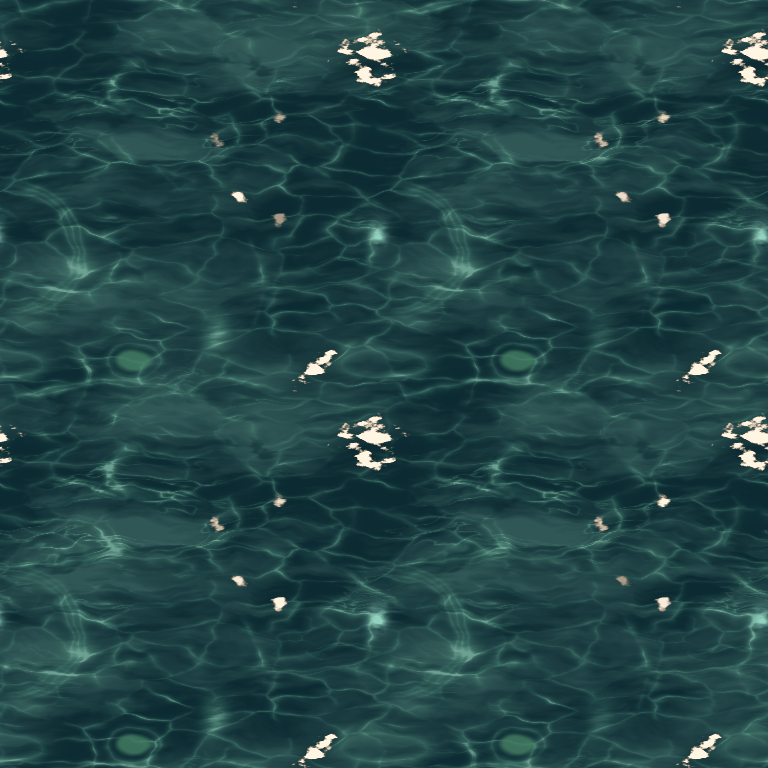
Give the GLSL for this texture, as a Shadertoy shader.

```glsl
// Dark teal sea surface seen at a slant: a square swell tile repeated 2 x 2.
// Warped wrapping noise and cell facets give the water, cell borders and ellipses the
// light filaments, broken ellipses the sun glints; each copy varies a little.
const vec2 REPEATS = vec2(2.0);
const float TAU = 6.28319;
const vec3 ABYSS = vec3(0.045, 0.165, 0.195);
const vec3 HAZE = vec3(0.175, 0.320, 0.320);
const vec3 FILAMENT = vec3(0.27, 0.48, 0.43);
const vec3 FOAM = vec3(0.46, 0.66, 0.60);
const vec3 MOSS = vec3(0.27, 0.50, 0.39);
const vec3 SUN = vec3(1.0, 0.96, 0.89);
const vec3 EMBER = vec3(0.62, 0.55, 0.47);  // warm rim of the glints
const vec2 WARP = vec2(0.085, 0.036);       // filament bending, in tiles
const float LINE_WIDTH = 0.006;             // filament width, in tiles
const int SPARKLES = 4;                     // small glints per tile
// Anchors of the large parts, in tile units
const vec2 SPARKLE_CORNER = vec2(0.55, 0.36), SPARKLE_SPAN = vec2(0.22, 0.36);
const vec2 ARC_CENTRE = vec2(0.02, 0.35), ARC_RADII = vec2(0.19, 0.17);
const vec2 KNOT = vec2(0.21, 0.31), PLUME = vec2(0.56, 0.13);
const vec2 LENS = vec2(0.0, 0.05), MOSS_PATCH = vec2(0.34, 0.06);
const vec2 GLINT = vec2(0.97, 0.87), STREAK = vec2(0.825, 0.045), SHEEN = vec2(0.985, 0.39);

// Integer hash of a lattice cell to two values in 0..1
vec2 hash2(vec2 cell) {
    uvec2 v = uvec2(ivec2(cell)) * 1664525u + 1013904223u;
    v.x += v.y * 1664525u;  v.y += v.x * 1664525u;
    v ^= v >> 16u;
    v.x += v.y * 1664525u;  v.y += v.x * 1664525u;
    v ^= v >> 16u;
    return vec2(v & 0xffffu) / 65535.0;
}
// Gradient noise that wraps after "period" cells
float corner(vec2 cell, vec2 f, vec2 o, vec2 period) {
    return dot(hash2(mod(cell + o, period)) * 2.0 - 1.0, f - o);
}
float noise(vec2 p, vec2 period) {
    vec2 i = floor(p), f = p - i, u = f * f * (3.0 - 2.0 * f);
    float low = mix(corner(i, f, vec2(0, 0), period), corner(i, f, vec2(1, 0), period), u.x);
    float high = mix(corner(i, f, vec2(0, 1), period), corner(i, f, vec2(1, 1), period), u.x);
    return mix(low, high, u.y);
}
float fbm(vec2 p, vec2 freq) {
    float sum = 0.0;
    for (float amp = 1.0; amp > 0.1; amp *= 0.5, freq *= 2.0) sum += amp * noise(p * freq, freq);
    return sum;
}
// Wrapping cells: x = glowing border, y = facet shade that fades at the border
vec2 net(vec2 p, vec2 cells, float width) {
    vec2 x = p * cells, base = floor(x);
    float near = 9.0, second = 9.0, shade = 0.0;
    for (int k = 0; k < 9; k++) {
        vec2 cell = base + vec2(k % 3 - 1, k / 3 - 1), h = hash2(mod(cell, cells) + 57.0);
        float d = length(x - cell - h);
        second = min(second, max(near, d));
        if (d < near) { near = d; shade = fract(7.0 * h.x + 3.0 * h.y) - 0.5; }
    }
    float gap = second - near;
    return vec2(exp(-gap / width), shade * (1.0 - exp(-gap / 0.08)));
}
// Shapes around the nearest copy of an anchor
vec2 offsetTo(vec2 p, vec2 anchor) { return p - anchor - round(p - anchor); }
float copyFade(vec2 p, vec2 anchor, float seed) {
    return mix(0.4, 1.0, hash2(mod(round(p - anchor), REPEATS) + seed).x);
}
float blob(vec2 d, vec2 radii) { d /= radii; return exp(-dot(d, d)); }
float ring(vec2 d, vec2 radii) {
    return exp(-abs(length(d / radii) - 1.0) * min(radii.x, radii.y) / LINE_WIDTH);
}
float glint(vec2 d, vec2 radii, float rough) {
    return 1.0 - smoothstep(0.4, 1.15, length(d / radii) + rough);
}

void mainImage(out vec4 fragColor, in vec2 fragCoord) {
    vec2 uv = fragCoord / iResolution.xy, p = uv * REPEATS;
    float variation = fbm(uv, vec2(3, 5));
    vec2 bend = vec2(fbm(p, vec2(3, 6)), fbm(p + 0.37, vec2(4, 7)));
    vec2 jitter = vec2(noise(p * vec2(14, 26), vec2(14, 26)), noise(p * vec2(17, 23), vec2(17, 23)));
    vec2 q = p + WARP * (bend + 0.35 * variation + 0.3 * jitter);
    vec2 soft = p + WARP * (0.4 * bend + 0.2 * jitter);
    // Water body: swell, facets and flat ripples, choppier in one band
    float chop = 0.5 + 0.5 * cos(TAU * (p.y - 0.68));
    float ripple = fbm(q + 0.19, vec2(4, 18)), fine = fbm(q + 0.43, vec2(11, 46));
    vec2 wide = net(q, vec2(3, 8), 0.055), small = net(q + 0.13, vec2(6, 16), 0.08);
    float tone = 0.40 + 1.05 * fbm(q, vec2(2, 5)) + 0.6 * variation + 0.5 * wide.y
               + 0.3 * small.y + (0.4 + 0.5 * chop) * ripple + 0.35 * fine;
    vec3 col = mix(ABYSS, HAZE, clamp(tone, 0.0, 1.1));
    col = mix(col, ABYSS, 0.7 * chop * smoothstep(0.22, 0.4, fbm(q + 0.71, vec2(4, 17))));
    // Filament network, fading in and out
    float mask = smoothstep(-0.2, 0.35, fbm(p + 0.61, vec2(3, 5)) + 0.5 * variation);
    float patchy = max(0.0, 0.8 + 2.0 * fbm(p + 0.83, vec2(6, 11)));
    float light = patchy * (1.1 * mask * wide.x + (0.75 - 0.35 * mask) * small.x);
    light += (0.3 + 0.5 * chop) * mask * patchy * exp(-abs(ripple) / 0.03);
    // Long crest, sweeping arc strands, lens outlines and bright knots
    float crest = -0.03 + 0.04 * cos(TAU * (soft.x - 0.3));
    float crestGap = abs(offsetTo(soft, vec2(0.0, crest)).y);
    light += patchy * exp(-crestGap / LINE_WIDTH) * (0.6 + 0.4 * cos(TAU * (p.x - 0.15)));
    vec2 arc = offsetTo(soft, ARC_CENTRE);
    float arcSide = smoothstep(-0.1, 0.5, arc.x / (length(arc) + 0.001));
    for (float k = 0.0; k < 3.0; k++)
        light += 0.6 * arcSide * ring(arc, ARC_RADII * (0.92 + 0.08 * k));
    vec2 moss = offsetTo(soft, MOSS_PATCH);
    light += 0.6 * ring(offsetTo(soft, LENS), vec2(0.10, 0.035)) + 0.6 * ring(moss, vec2(0.07, 0.045));
    light += 0.9 * blob(offsetTo(soft, KNOT), vec2(0.04, 0.025));
    light += 1.5 * copyFade(p, PLUME, 11.0) * blob(offsetTo(soft, PLUME), vec2(0.03, 0.05));
    light *= 1.0 + 0.8 * fine;
    col = mix(col, FILAMENT, 0.8 * clamp(light, 0.0, 1.0));
    col = mix(col, FOAM, 0.85 * smoothstep(0.8, 1.8, light));
    col = mix(col, MOSS, 0.8 * (1.0 - smoothstep(0.6, 1.1, length(moss / vec2(0.05, 0.03)))));
    // Sun glints in dark troughs, broken up by fine noise
    vec2 g = offsetTo(p, GLINT), s = offsetTo(p, STREAK);
    s = vec2(s.x + s.y, s.y - s.x) * 0.7071;
    col = mix(col, ABYSS, 0.6 * max(blob(g + vec2(0.0, 0.03), vec2(0.14, 0.06)), blob(s, vec2(0.09, 0.04))));
    float rough = 2.0 * fbm(p, vec2(24, 46)), sun = glint(g, vec2(0.066, 0.030), rough);
    sun = max(sun, glint(g + vec2(0.0, 0.065), vec2(0.038, 0.024), rough));
    sun = max(sun, glint(s, vec2(0.055, 0.014), rough));
    for (int k = 0; k < SPARKLES; k++) {
        vec2 spot = SPARKLE_CORNER + SPARKLE_SPAN * hash2(vec2(k, 91));
        float spark = glint(offsetTo(p, spot), vec2(0.019, 0.016), 0.6 * rough);
        sun = max(sun, copyFade(p, spot, 31.0 + float(k)) * spark);
    }
    float sheen = copyFade(p, SHEEN, 43.0) * blob(offsetTo(p, SHEEN), vec2(0.022, 0.034));
    col = mix(col, FOAM * 1.25, clamp(sheen * (0.85 + 0.6 * rough), 0.0, 1.0));
    col = mix(col, EMBER, smoothstep(0.0, 0.5, sun));
    fragColor = vec4(mix(col, SUN, smoothstep(0.25, 0.85, sun)), 1.0);
}
```
